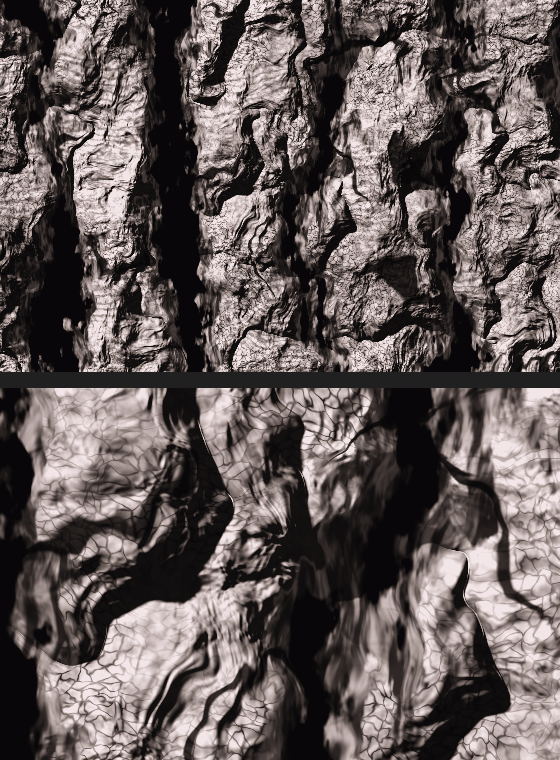
Top, the full canvas; bottom, a detail of the centre.
Write a WebGL 2 fragment shader that draws this texture.

```glsl
#version 300 es
precision highp float;

uniform vec2 u_resolution;
out vec4 fragColor;

const vec3 LIGHT = vec3(-0.56, 0.54, 0.63);

float hash(vec2 p) {
    vec3 q = fract(p.xyx * vec3(0.1031, 0.1030, 0.0973));
    q += dot(q, q.yzx + 33.33);
    return fract((q.x + q.y) * q.z);
}

float noise(vec2 p) {
    vec2 cell = floor(p);
    vec2 f = fract(p);
    f = f * f * f * (f * (f * 6.0 - 15.0) + 10.0);
    float low = mix(hash(cell), hash(cell + vec2(1, 0)), f.x);
    float high = mix(hash(cell + vec2(0, 1)), hash(cell + vec2(1, 1)), f.x);
    return mix(low, high, f.y);
}

float fbm(vec2 p, int octaves) {
    float sum = 0.0, amplitude = 0.5;
    for (int i = 0; i < octaves; i++) {
        sum += amplitude * noise(p);
        p = mat2(1.6, 1.2, -1.2, 1.6) * p + 17.3;
        amplitude *= 0.5;
    }
    return sum;
}

// Gap between the two nearest cell centres: zero along cell borders
float cellGap(vec2 p) {
    vec2 base = floor(p);
    float nearest = 9.0, second = 9.0;
    for (int y = -1; y <= 1; y++) {
        for (int x = -1; x <= 1; x++) {
            vec2 cell = base + vec2(x, y);
            vec2 centre = cell + vec2(hash(cell), hash(cell + 71.7));
            float d = distance(p, centre);
            second = min(second, max(nearest, d));
            nearest = min(nearest, d);
        }
    }
    return second - nearest;
}

vec2 warp(vec2 p, float scale, float amount) {
    return p + amount * (vec2(fbm(p * scale, 3), fbm(p * scale + 43.0, 3)) - 0.44);
}

// Signed distance to the wandering upright furrows
float furrowDistance(vec2 p, float spacing) {
    float d = 9.0;
    for (int i = 0; i < 5; i++) {
        float id = float(i);
        float lean = (hash(vec2(id, 5.0)) - 0.5) * 0.20 * (p.y - 0.5);
        float bend = 0.13 * (noise(vec2(p.y * 2.6, id * 9.0 + 3.0)) - 0.5);
        float halfWidth = mix(-0.020, 0.060, noise(vec2(p.y * 4.2, id * 7.0 + 50.0)));
        d = min(d, abs(p.x - spacing * (id + 0.34) - lean - bend) - halfWidth);
    }
    return d;
}

// Thin slanting clefts: 1 in the cleft, 0 outside
float cleft(vec2 p) {
    vec2 q = vec2(p.x * 7.0 + p.y * 2.2, p.y * 4.6 - p.x * 1.8);
    float width = 0.05 * smoothstep(0.48, 0.8, noise(p * 7.0 + 91.0));
    return smoothstep(0.0, 0.01, width) * (1.0 - smoothstep(width * 0.5, width + 0.012, abs(noise(q + 8.0) - 0.5)));
}

// x: height, y: distance to furrow
vec2 relief(vec2 p) {
    vec2 q = warp(p, 9.0, 0.13);
    float d = furrowDistance(q, 0.37);
    float ridge = 0.075 * smoothstep(-0.03, 0.09, d);
    float knobs = 0.066 * sqrt(0.004 + abs(2.0 * noise(q * vec2(7.0, 5.0) + 5.0) - 1.0));
    float lumps = 0.130 * fbm(q * vec2(7.5, 6.0) + 11.0, 6);
    return vec2(ridge + knobs + lumps, d);
}

// Fraction of light that passes the higher bark towards the sun
float sunlight(vec2 p, float height) {
    vec2 direction = normalize(LIGHT.xy);
    float slope = LIGHT.z / length(LIGHT.xy);
    float cover = 0.0;
    for (int i = 1; i <= 10; i++) {
        float reach = 0.009 * float(i);
        cover = max(cover, relief(p + direction * reach).x - height - slope * reach);
    }
    return 1.0 - smoothstep(0.0, 0.008, cover);
}

void main() {
    vec2 p = gl_FragCoord.xy / u_resolution.y;
    vec2 bark = relief(p);

    // Slope lighting and cast shadow
    float e = 0.0022;
    vec2 slope = (vec2(relief(p + vec2(e, 0)).x, relief(p + vec2(0, e)).x) - bark.x) / e;
    float facing = max(dot(normalize(vec3(-1.1 * slope, 1.0)), normalize(LIGHT)), 0.0);
    float lit = facing * sunlight(p, bark.x);

    // Pale crust with patchy crazing and curved growth rows
    vec2 q = warp(p, 8.0, 0.07);
    vec2 frayed = warp(q, 60.0, 0.018);
    float crazing = smoothstep(0.0, 0.28, cellGap(frayed * vec2(78.0, 100.0)));
    float crazed = smoothstep(0.25, 0.65, noise(p * 9.0 + 61.0));
    float rows = abs(fract(frayed.y * 46.0 + 5.0 * noise(q * 4.0)) - 0.5) * 2.0;
    float rowMask = smoothstep(0.4, 0.7, noise(p * 4.0 + 29.0));
    float grain = fbm(p * 95.0, 3) - 0.44;
    float crust = 0.98 * mix(1.0, crazing, 0.2 + 0.45 * crazed) + 0.95 * grain;
    crust *= 1.0 - 0.45 * rowMask * (1.0 - smoothstep(0.1, 0.6, rows));
    crust *= 0.72 + 0.56 * noise(p * 3.5 + 13.0);

    // Brown fibrous furrow walls
    float fibre = smoothstep(0.25, 0.72, fbm(q * vec2(110.0, 32.0), 3));
    float ragged = bark.y + 0.11 * (fbm(p * vec2(44.0, 22.0), 4) - 0.47);
    float wall = 1.0 - smoothstep(0.030, 0.048, ragged);
    float albedo = mix(crust, 0.07 + 0.5 * fibre, wall);

    // Tone, then warm shadows running to neutral highlights
    float split = cleft(warp(warp(p, 9.0, 0.13), 30.0, 0.035));
    float tone = albedo * (mix(0.025, 0.30, wall) + 1.2 * lit);
    tone *= smoothstep(-0.008, 0.008, ragged) * (1.0 - 0.9 * split);
    tone = 0.027 + 1.15 * (1.0 - exp(-1.4 * max(tone, 0.0)));
    tone = min(tone, 0.95);
    vec3 tint = mix(vec3(1.0, 0.83, 0.73), vec3(1.0, 0.955, 0.96), tone);
    fragColor = vec4(tone * tint + vec3(0.003, 0.002, 0.010), 1.0);
}
```
